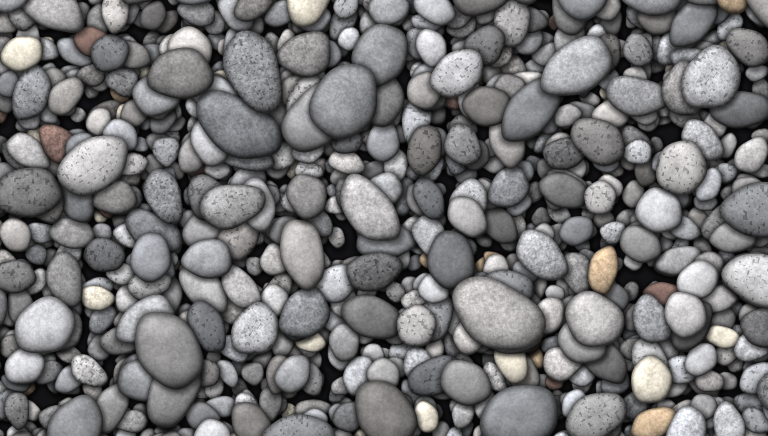
This texture is drawn by a Shadertoy shader. Its source:

```glsl
// A beach of rounded grey pebbles seen from above, with a few cream and tan ones.
// Jittered grids of egg-shaped stones are painted from small to large; each stone
// shades the ones below it and is lit as a flattened dome with a grainy surface.

const int   LAYERS        = 7;
const float SMALLEST_CELL = 0.056;   // grid size of the lowest layer, in canvas heights
const float CELL_GROWTH   = 1.225;   // size ratio from one layer to the next
const float TOP_DENSITY   = 0.15;    // share of filled cells in the highest layer
const float JITTER        = 0.50;
const float SHADOW_REACH  = 0.013;
const float SHADOW_DEPTH  = 0.58;
const float SHADOW_SHIFT  = 0.007;
const float AMBIENT       = 0.29;
const float GRAIN_SCALE   = 140.0;
const float PALE_SHARE    = 0.035;
const float TAN_SHARE     = 0.020;
const float RUST_SHARE    = 0.010;

const vec3 LIGHT     = vec3(-0.22, 0.42, 0.88);
const vec3 GAP       = vec3(0.075, 0.075, 0.085);
const vec3 COOL_TINT = vec3(0.980, 0.995, 1.030);
const vec3 WARM_TINT = vec3(1.018, 0.998, 0.985);
const vec3 CREAM     = vec3(0.96, 0.93, 0.86);
const vec3 TAN       = vec3(0.82, 0.72, 0.60);
const vec3 RUST      = vec3(0.55, 0.45, 0.42);

vec3 hash3(vec2 p) {
    vec3 q = fract(p.xyx * vec3(0.1031, 0.1030, 0.0973));
    q += dot(q, q.yxz + 33.33);
    return fract((q.xxy + q.yzz) * q.zyx);
}

float valueNoise(vec2 p) {
    vec2 i = floor(p), f = fract(p);
    f = f * f * (3.0 - 2.0 * f);
    float low  = mix(hash3(i).x, hash3(i + vec2(1, 0)).x, f.x);
    float high = mix(hash3(i + vec2(0, 1)).x, hash3(i + vec2(1, 1)).x, f.x);
    return mix(low, high, f.y);
}

mat2 rotation(float angle) {
    float c = cos(angle), s = sin(angle);
    return mat2(c, s, -s, c);
}

// Relative radius of an egg-shaped outline: 0 at the centre, 1 on the edge.
float eggRadius(vec2 q, vec3 form) {
    q.y *= 1.0 + 0.26 * (form.x - 0.5) * clamp(q.x, -1.5, 1.5);
    float angle = atan(q.y, q.x + 1e-5);
    float wobble = 0.070 * form.y * cos(3.0 * angle + 6.28 * form.z)
                 + 0.022 * cos(5.0 * angle + 15.0 * form.x);
    return length(q) * (1.0 + wobble);
}

// Base colour of a stone: mostly neutral grey, rarely cream, tan or rust.
vec3 stoneColor(vec3 pick, float rarity) {
    vec3 color = mix(0.45, 0.85, pick.x) * mix(COOL_TINT, WARM_TINT, pick.y);
    float kind = pick.z / rarity;
    if (kind < PALE_SHARE) color = CREAM;
    else if (kind < PALE_SHARE + TAN_SHARE) color = TAN;
    else if (kind < PALE_SHARE + TAN_SHARE + RUST_SHARE) color = RUST;
    return color;
}

// Mottling, fine grain and dark pits, as a factor on the base colour.
float surface(vec2 p, vec3 form) {
    float mottle = valueNoise(p * 32.0) - 0.5;
    float grain = valueNoise(p * GRAIN_SCALE) + valueNoise(p * GRAIN_SCALE * 2.1) - 1.0;
    float rough = mix(0.10, 0.28, form.y * form.y);
    float pits = smoothstep(0.70, 0.90, valueNoise(p * GRAIN_SCALE * 1.2 + 40.0));
    return 1.0 + 0.17 * mottle + rough * grain - 0.26 * pits * step(0.75, form.z);
}

void paintStone(inout vec3 color, vec2 p, vec2 id, float cell, float level, float pixel) {
    vec3 place = hash3(id);
    if (place.z > mix(1.0, TOP_DENSITY, level)) return;
    vec3 form = hash3(id + 71.3);
    vec3 pick = hash3(id + 153.7);
    vec3 size = hash3(id + 237.1);

    vec2 local = p - (id + 0.5 + JITTER * (place.xy - 0.5)) * cell;
    float shortR = cell * mix(0.30, 0.42, size.x);
    float longR = shortR * mix(1.05, 1.75, size.y);
    mat2 turn = rotation(6.2832 * size.z);
    vec2 radii = vec2(longR, shortR);

    // Contact shadow, shifted away from the light.
    vec2 shifted = (local + LIGHT.xy * SHADOW_SHIFT) * turn;
    float shadowDist = (eggRadius(shifted / radii, form) - 1.0) * shortR;
    color *= 1.0 - SHADOW_DEPTH * (1.0 - smoothstep(-0.004, SHADOW_REACH, shadowDist));

    vec2 q = local * turn;
    float r = eggRadius(q / radii, form);
    float cover = 1.0 - smoothstep(-0.7 * pixel, 0.7 * pixel, (r - 1.0) * shortR);
    if (cover <= 0.0) return;

    // Flattened dome: nearly level on top, steep close to the rim.
    float slope = min(pow(r, 2.3), 1.0);
    vec2 outward = turn * normalize(q / (radii * radii) + 1e-5);
    vec3 normal = vec3(outward * slope, sqrt(1.0 - slope * slope));
    float diffuse = max(dot(normal, normalize(LIGHT)), 0.0);
    float light = AMBIENT + 0.76 * diffuse + 0.10 * pow(diffuse, 12.0);
    light *= 1.0 - 0.24 * smoothstep(0.82, 1.0, r);
    light *= mix(0.90, 1.02, smoothstep(0.0, 0.4, level));

    vec3 stone = stoneColor(pick, mix(1.2, 0.35, level));
    stone *= light * surface(q + place.xy * 9.0, form);
    color = mix(color, stone, cover);
}

void mainImage(out vec4 fragColor, in vec2 fragCoord) {
    float pixel = 1.0 / iResolution.y;
    vec2 uv = fragCoord * pixel;
    vec3 color = GAP;
    float cell = SMALLEST_CELL;

    // Paint upward, from the small filling stones to the large ones on top.
    for (int layer = 0; layer < LAYERS; layer++) {
        float level = float(layer) / float(LAYERS - 1);
        vec2 p = uv + vec2(7.31, 4.17) * (1.0 + float(layer));
        vec2 home = floor(p / cell);
        for (int y = -1; y <= 1; y++)
            for (int x = -1; x <= 1; x++)
                paintStone(color, p, home + vec2(x, y), cell, level, pixel);
        cell *= CELL_GROWTH;
    }
    fragColor = vec4(clamp(color, 0.0, 1.0), 1.0);
}
```
